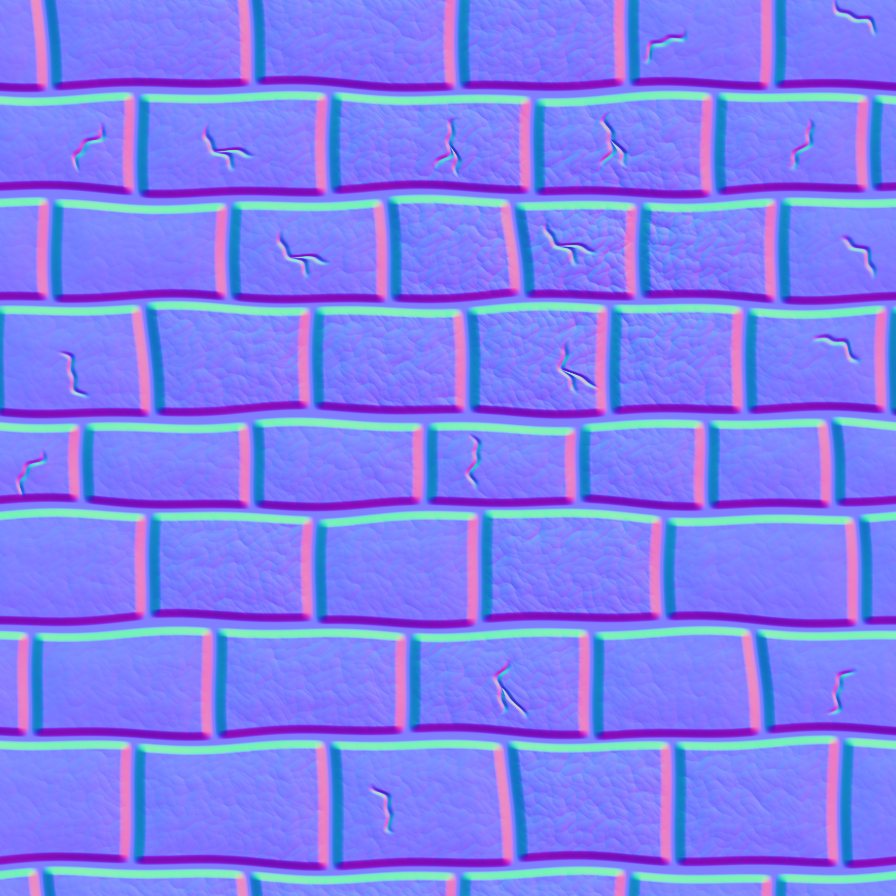
This texture map is drawn by a three.js fragment shader. Its source:

```glsl
// Tangent-space normal map of an old brick wall: eight uneven courses of five or six bricks.
// A tiling height field (bevelled bricks, cellular grain, hashed cracks) is
// differentiated numerically, and its normal is packed into colour.
varying vec2 vUv;

const float TAU = 6.2831853;
const float COURSES = 8.0;
const float BRICK_RISE = 0.0155;
const float DOME_RISE = 0.003;
const float CRACK_DEPTH = 0.0042;
const float SAMPLE_STEP = 0.0009;

float hash(vec2 p) {
  return fract(sin(dot(p, vec2(127.1, 311.7))) * 4375.85);
}

vec2 hash2(vec2 p) {
  return vec2(hash(p), hash(p + 57.3));
}

// Squared distance to the nearest feature point, tiling after "cells" cells.
float cellular(vec2 uv, float cells) {
  vec2 p = uv * cells, base = floor(p);
  float nearest = 4.0;
  for (int j = -1; j <= 1; j++)
    for (int i = -1; i <= 1; i++) {
      vec2 cell = base + vec2(float(i), float(j));
      vec2 d = cell + hash2(mod(cell, cells)) - p;
      nearest = min(nearest, dot(d, d));
    }
  return nearest;
}

// Joint spacing of course k: first joint, cosine sway, sine sway, brick count.
vec4 courseSpacing(float k) {
  if (k < 0.5) return vec4(0.155, -0.007, 0.016, 5.0);
  if (k < 1.5) return vec4(0.047, -0.013, -0.004, 5.0);
  if (k < 2.5) return vec4(0.150, 0.015, -0.004, 5.0);
  if (k < 3.5) return vec4(0.118, -0.027, 0.011, 6.0);
  if (k < 4.5) return vec4(0.006, -0.015, 0.001, 6.0);
  if (k < 5.5) return vec4(0.067, -0.011, 0.031, 6.0);
  if (k < 6.5) return vec4(0.176, -0.024, -0.002, 5.0);
  return vec4(0.081, -0.030, 0.009, 5.0);
}

// Height of the wavy mortar bed under course k.
float bedLine(float k, float x) {
  vec4 beds = k < 3.5 ? vec4(0.031, 0.176, 0.301, 0.431) : vec4(0.533, 0.661, 0.780, 0.898);
  vec4 pick = vec4(equal(vec4(0.0, 1.0, 2.0, 3.0), vec4(mod(k, 4.0))));
  return dot(beds, pick) + 0.003 * sin(TAU * 2.0 * x + k * 2.4)
                         + 0.002 * sin(TAU * 5.0 * x + k * 4.1);
}

// Upright joint i of a course; t runs from 0 to 1 up the course.
float jointLine(float i, float k, vec4 spacing, float t) {
  float a = TAU * i / spacing.w;
  float r = hash(vec2(mod(i, spacing.w), k + 20.0));
  return spacing.x + i / spacing.w + spacing.y * cos(a) + spacing.z * sin(a)
       + (0.4 - r) * 0.018 * (t - 0.5) + 0.0015 * sin(t * 5.0 + r * TAU);
}

// Forked, winding groove around the origin.
float crack(vec2 q, float seed) {
  float a = (seed - 0.5) * 2.2;
  q = mat2(cos(a), sin(a), -sin(a), cos(a)) * q;
  float x = q.x - 0.005 * sin(q.y * 110.0 + seed * 40.0) - 0.002 * sin(q.y * 270.0 + seed * 70.0);
  float fork = step(0.6, fract(seed * 7.0)) * 0.9 * max(-q.y, 0.0);
  float d = min(abs(x), abs(x - fork));
  return exp(-d * d * 110000.0) * (1.0 - smoothstep(0.018, 0.032, abs(q.y)));
}

// Stone grain, strongest mid-wall and in one weathered patch.
float grain(vec2 p, float roughness) {
  vec2 w = p + 0.005 * sin(TAU * p.yx * vec2(9.0, 7.0)) + 0.002 * sin(TAU * p.yx * vec2(31.0, 26.0));
  vec2 d = p - vec2(0.70, 0.72);
  float wear = exp(-dot(d, d) * 70.0);
  float amount = (0.35 + 0.65 * sin(0.5 * TAU * p.x)) * mix(0.6, 1.2, roughness) + 1.3 * wear;
  return -amount * (0.0013 * cellular(w, 52.0) + 0.0008 * cellular(w, 104.0));
}

float wallHeight(vec2 uv) {
  vec2 p = fract(uv);
  // Course holding the point
  float first = bedLine(0.0, p.x);
  float k = COURSES - 1.0, low = bedLine(k, p.x) - 1.0, high = first;
  for (int i = 0; i < 8; i++) {
    float b = bedLine(float(i), p.x);
    if (p.y >= b) {
      k = float(i);
      low = b;
      high = i < 7 ? bedLine(k + 1.0, p.x) : first + 1.0;
    }
  }
  // Brick holding the point
  vec4 spacing = courseSpacing(k);
  float t = (p.y - low) / (high - low), left = -1.0, right = 2.0, brick = 0.0;
  for (int i = -1; i < 8; i++) {
    float x = jointLine(float(i), k, spacing, t);
    if (x <= p.x) { left = x; brick = float(i); }
    else right = min(right, x);
  }
  vec2 id = vec2(mod(brick, spacing.w), k);
  vec2 r = hash2(id + 3.0), s = hash2(id + 11.0);
  // Bevelled face with a slight shift, tilt and dome
  float u = (p.x - left) / (right - left);
  float shift = 0.004 * (r.x - 0.5) + 0.005 * (r.y - 0.5) * (u - 0.5);
  float dx = min(p.x - left, right - p.x);
  float dy = min(p.y - low - shift, high + shift - p.y);
  float face = smoothstep(0.001, 0.015, dx) * smoothstep(0.003, 0.0135, dy);
  float dome = smoothstep(0.0, 0.05, dx) * smoothstep(0.0, 0.05, dy);
  // Cracks on some bricks
  vec2 q = p - 0.5 * vec2(left + right, low + high) - (r - 0.5) * vec2(0.09, 0.04);
  float groove = step(0.68, s.x) * crack(q, s.y);
  return BRICK_RISE * face + DOME_RISE * dome + face * (grain(p, r.x) - CRACK_DEPTH * groove);
}

void main() {
  vec2 e = vec2(SAMPLE_STEP, 0.0);
  vec2 slope = vec2(wallHeight(vUv + e.xy) - wallHeight(vUv - e.xy),
                    wallHeight(vUv + e.yx) - wallHeight(vUv - e.yx)) / (2.0 * SAMPLE_STEP);
  gl_FragColor = vec4(normalize(vec3(-slope, 1.0)) * 0.5 + 0.5, 1.0);
}
```
